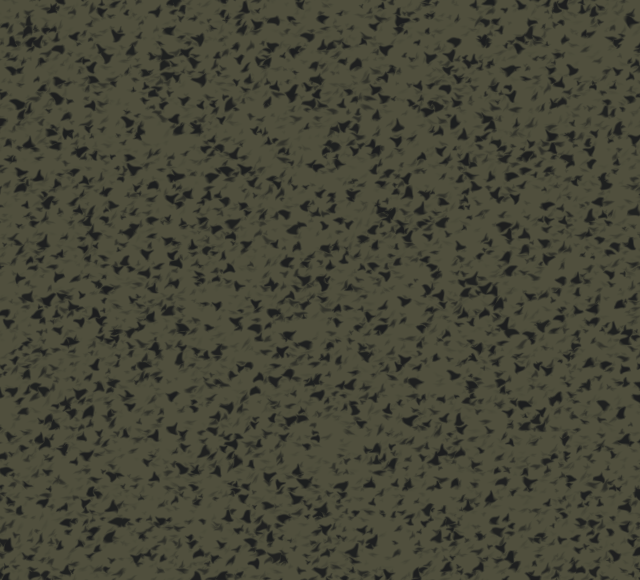
This texture is drawn by a Shadertoy shader. Its source:

```glsl
const vec3 OLIVE = vec3(0.312, 0.310, 0.238);
const vec3 CHARCOAL = vec3(0.108, 0.114, 0.116);
const float TAU = 6.2831853;

vec3 hash3(vec2 p) {
    vec3 q = fract(vec3(p.xyx) * vec3(0.1031, 0.1030, 0.0973));
    q += dot(q, q.yxz + 33.33);
    return fract((q.xxy + q.yzz) * q.zyx);
}

mat2 rotation(float angle) {
    float c = cos(angle), s = sin(angle);
    return mat2(c, -s, s, c);
}

// Layered sines that gather the grains into loose clusters
float clustering(vec2 p) {
    return 0.5 * sin(p.x * 23.0 + 2.0 * sin(p.y * 17.0))
         + 0.5 * sin(p.y * 31.0 + 2.5 * sin(p.x * 19.0 + 1.0));
}

// Chipped triangle, point down, with blunted corners
float chipDistance(vec2 p, float radius, float stretch, vec3 rnd) {
    p = rotation(0.35 + (rnd.x - 0.5) * 1.7) * p;
    p.x /= stretch;
    p += radius * 0.28 * sin(p.yx / radius * 1.9 + TAU * rnd.yz);
    float sides = abs(p.x) * 0.866 - p.y * 0.5;
    float triangle = max(p.y, sides) - radius;
    return max(triangle, length(p) - radius * 1.65);
}

// One jittered chip per cell; returns ink coverage
float chipLayer(vec2 uv, float cell, float radius, float stretch,
                float density, float minInk, float seed) {
    float soft = max(0.0025, 0.8 / iResolution.y);
    vec2 home = floor(uv / cell);
    float ink = 0.0;
    for (int y = -1; y <= 1; y++) {
        for (int x = -1; x <= 1; x++) {
            vec2 id = home + vec2(x, y);
            vec3 place = hash3(id + seed);
            vec3 form = hash3(id + seed + 71.7);
            vec3 tone = hash3(id + seed + 153.1);
            vec2 center = (id + 0.5 + (place.xy - 0.5) * 0.95) * cell;
            float present = step(place.z, density + 0.16 * clustering(center));
            float size = radius * mix(0.65, 1.2, tone.x);
            float d = chipDistance(uv - center, size, mix(1.0, stretch, tone.y), form);
            float shape = smoothstep(soft, -soft, d);
            ink = max(ink, present * shape * mix(minInk, 1.0, tone.z));
        }
    }
    return ink;
}

void mainImage(out vec4 fragColor, in vec2 fragCoord) {
    vec2 uv = fragCoord / iResolution.y;

    // Bold chips, small crumbs, then faint flecks
    float chips = chipLayer(uv, 0.030, 0.0054, 1.45, 0.62, 0.92, 11.0);
    float crumbs = chipLayer(uv, 0.019, 0.0029, 2.2, 0.50, 0.55, 237.0);
    float flecks = chipLayer(uv, 0.0135, 0.0019, 2.8, 0.55, 0.15, 419.0);

    float ink = max(max(chips, crumbs), flecks * 0.42);
    fragColor = vec4(mix(OLIVE, CHARCOAL, ink), 1.0);
}
```
